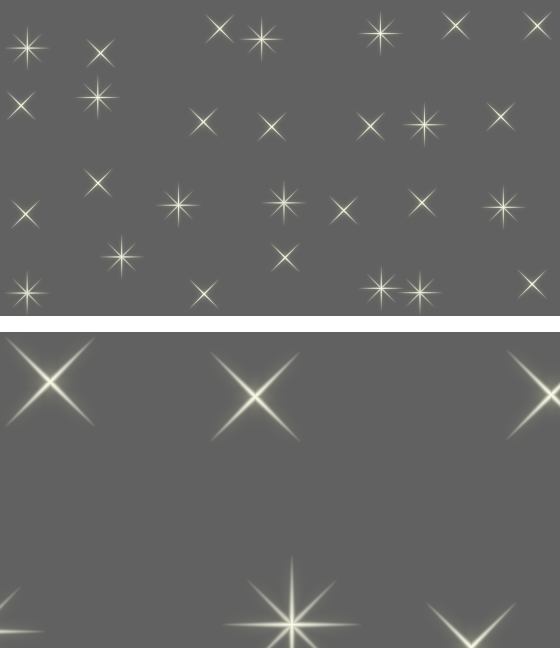
Top: the whole. Bottom: its middle third, enlarged.
Give the GLSL for this pattern, as a Shadertoy shader.

```glsl
#define ROWS 4.0             // star rows over the canvas height
#define JITTER 0.56          // wander inside a cell
#define EIGHT_SHARE 0.43     // share of eight-pointed stars
#define LONG_ARM 0.074       // arm lengths, in canvas heights
#define DIAGONAL_ARM 0.068
#define BEAM_WIDTH 0.0028
#define HALO_WIDTH 0.0095
#define GLOW_RADIUS 0.016
#define GLOW_STRENGTH 0.24
#define BACKGROUND vec3(0.38)
#define GLOW_COLOR vec3(0.92, 0.92, 0.68)
#define BEAM_COLOR vec3(0.99, 0.99, 0.92)

vec2 hash22(vec2 p) {
    vec3 q = fract(p.xyx * vec3(0.1031, 0.1030, 0.0973));
    q += dot(q, q.yzx + 33.33);
    return fract((q.xx + q.yz) * q.zy);
}

float gauss(float x) { return exp(-x * x); }

// One tapered beam along x: sharp core in x, soft halo in y
vec2 beam(vec2 p, float reach) {
    float taper = max(1.0 - abs(p.x) / reach, 0.0);
    float pixel = 1.0 / iResolution.y;
    float width = BEAM_WIDTH * mix(0.4, 1.0, taper);
    float drawn = max(width, 0.6 * pixel);
    float core = pow(taper, 0.8) * gauss(p.y / drawn) * width / drawn;
    float halo = 0.15 * taper * gauss(p.y / HALO_WIDTH);
    return vec2(core, halo);
}

vec2 crossBeams(vec2 p, float reach) {
    return max(beam(p, reach), beam(p.yx, reach));
}

// Diagonal cross, optionally with upright arms; returns core and glow
vec2 star(vec2 p, bool eightPointed) {
    vec2 diagonal = vec2(p.x + p.y, p.y - p.x) * sqrt(0.5);
    vec2 light = crossBeams(diagonal, DIAGONAL_ARM);
    if (eightPointed) {
        light = max(light * vec2(0.75, 0.7), crossBeams(p, LONG_ARM));
    }
    light.y = max(light.y, GLOW_STRENGTH * gauss(length(p) / GLOW_RADIUS));
    return light;
}

void mainImage(out vec4 fragColor, in vec2 fragCoord) {
    vec2 uv = fragCoord / iResolution.y;
    float aspect = iResolution.x / iResolution.y;
    vec2 grid = vec2(max(round(aspect * ROWS), 1.0), ROWS);
    vec2 cellSize = vec2(aspect, 1.0) / grid;
    vec2 home = floor(uv / cellSize);
    vec2 light = vec2(0.0);

    // Arms cross cell borders, so visit the neighbours too
    for (int j = -1; j <= 1; j++) {
        for (int i = -1; i <= 1; i++) {
            vec2 cell = home + vec2(i, j);
            if (any(lessThan(cell, vec2(0.0))) || any(greaterThanEqual(cell, grid))) continue;
            vec2 offset = (hash22(cell + 7.0) - 0.5) * JITTER;
            vec2 center = (cell + 0.5 + offset) * cellSize;
            // Low-discrepancy choice keeps both kinds evenly mixed
            bool eightPointed = fract(dot(cell, vec2(0.7549, 0.5698)) + 0.3) < EIGHT_SHARE;
            light = max(light, star(uv - center, eightPointed));
        }
    }

    vec3 color = mix(BACKGROUND, GLOW_COLOR, light.y);
    color = mix(color, BEAM_COLOR, light.x);
    fragColor = vec4(color, 1.0);
}
```
